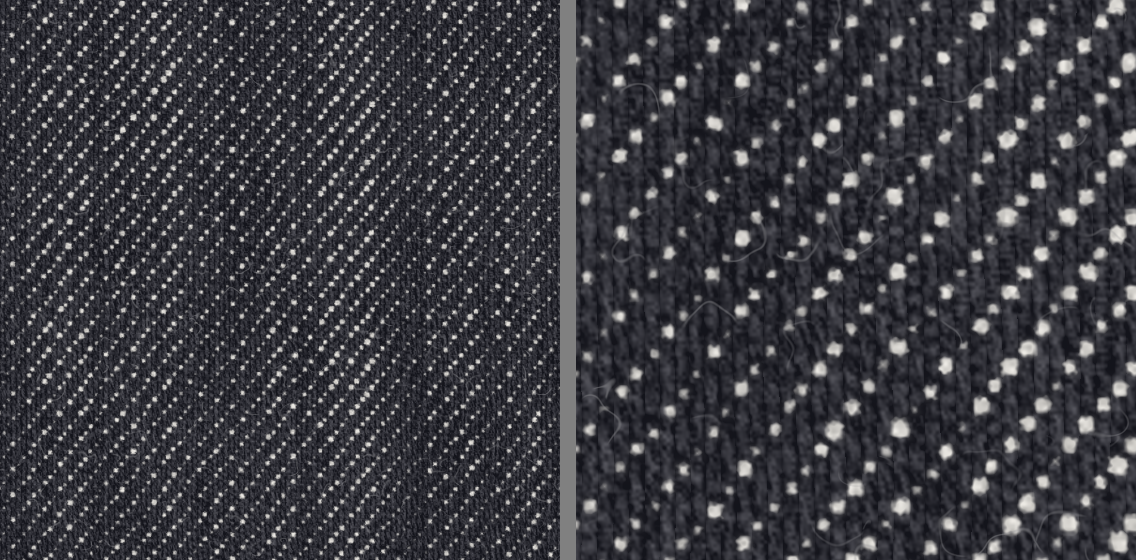
Left, the full canvas; right, a detail of the centre.
Give the GLSL for this texture, as a WebGL 2 fragment shader.

```glsl
#version 300 es
precision highp float;
// Dark twill denim: navy vertical warp yarns with pale weft dots between them.
// Each yarn shows one dot per four picks, stepped by one pick per column so
// the dots form rising diagonals; hashes vary the size, and loose hairs lie on top.

#define COLUMNS 107.5
#define PICKS 87.4
#define FLOAT_LENGTH 4.0
#define DOT_RADIUS 0.0034
#define DOT_SOFTNESS 0.0017
#define JITTER 0.24
#define GRAIN 1.1
#define HAIR_CELLS 24.0
#define HAIR_CHANCE 0.6
#define HAIR_WIDTH 0.0008

uniform vec2 u_resolution;
out vec4 outColor;

const vec3 WARP_DARK = vec3(0.075, 0.077, 0.105);
const vec3 WARP_LIGHT = vec3(0.365, 0.365, 0.395);
const vec3 WEFT = vec3(0.87, 0.86, 0.84);
const vec3 HAIR = vec3(0.60, 0.60, 0.61);

float hash(vec2 p) {
  return fract(sin(dot(p, vec2(127.1, 311.7))) * 43758.5453);
}

float noise(vec2 p) {
  vec2 i = floor(p), f = fract(p);
  f = f * f * (3.0 - 2.0 * f);
  return mix(mix(hash(i), hash(i + vec2(1, 0)), f.x),
             mix(hash(i + vec2(0, 1)), hash(i + vec2(1, 1)), f.x), f.y);
}

// Pick distance from the nearest weft crossing of a column; y is its number.
vec2 crossing(float column, float pick) {
  float offset = pick - column - JITTER * (hash(vec2(column, 3.0)) - 0.5);
  float number = round(offset / FLOAT_LENGTH);
  return vec2(offset - number * FLOAT_LENGTH, number);
}

// Navy yarn: rounded across, bulging between crossings, with slanted fibres.
vec3 warpYarn(vec2 cloth, vec2 uv) {
  float column = floor(cloth.x);
  float across = fract(cloth.x) - 0.5;
  float roundness = 1.0 - 2.8 * across * across;
  float bulge = 0.5 - 0.5 * cos(6.28318 * crossing(column, cloth.y).x / FLOAT_LENGTH);
  float fibres = noise(vec2(uv.x * 360.0 + uv.y * 110.0, uv.y * 170.0 + column * 7.0));
  float lint = noise(uv * 430.0 + 19.0);
  float tone = 0.43 * roundness * mix(0.75, 1.1, bulge);
  tone += GRAIN * (0.6 * fibres + 0.4 * lint - 0.51);
  tone += 0.12 * (hash(vec2(column, 8.0)) - 0.5) + 0.1 * (noise(uv * 9.0) - 0.5);
  return mix(WARP_DARK, WARP_LIGHT, clamp(tone, 0.0, 1.0));
}

// Strongest pale dot among this column and its neighbours.
float weftDots(vec2 cloth, vec2 uv, float pixel) {
  float wear = mix(0.85, 1.12, noise(vec2(uv.x * 8.0, uv.y * 2.5) + 4.0));
  float coverage = 0.0;
  for (float i = -1.0; i <= 1.0; i++) {
    float column = floor(cloth.x) + i;
    vec2 cross = crossing(column, cloth.y);
    vec2 id = vec2(column, cross.y);
    float shift = JITTER * (hash(vec2(column, 5.0)) - 0.5);
    vec2 wobble = 0.22 * (vec2(hash(id + 31.0), hash(id + 57.0)) - 0.5);
    vec2 d = vec2(cloth.x - column - 0.5 - shift, cross.x) + wobble;
    d = abs(d / vec2(COLUMNS, PICKS));
    float thickness = mix(0.45, 1.3, hash(vec2(column, 11.0)));
    float size = thickness * mix(0.75, 1.2, hash(id)) * wear;
    float ragged = 0.0022 * (noise(uv * 380.0) - 0.5);
    float edge = pow(dot(d * d * d, vec2(1.0)), 1.0 / 3.0) - DOT_RADIUS * size + ragged;
    float soft = DOT_SOFTNESS + pixel * 0.5;
    float dotCover = 1.0 - smoothstep(-soft, soft, edge);
    float halo = 0.24 * exp(-max(edge, 0.0) / 0.0016);
    coverage = max(coverage, max(dotCover, halo) * clamp(0.4 + 0.6 * size, 0.0, 1.0));
  }
  return coverage;
}

// Thin curled fibres: one random arc in some cells of a coarse grid.
float looseHairs(vec2 uv, float pixel) {
  float cover = 0.0;
  vec2 home = floor(uv * HAIR_CELLS);
  for (float j = -1.0; j <= 1.0; j++) {
    for (float i = -1.0; i <= 1.0; i++) {
      vec2 id = home + vec2(i, j);
      if (hash(id + 71.0) > HAIR_CHANCE) continue;
      vec2 center = (id + vec2(hash(id + 2.0), hash(id + 9.0))) / HAIR_CELLS;
      vec2 d = uv - center + 0.011 * (vec2(noise(uv * 70.0), noise(uv * 70.0 + 33.0)) - 0.5);
      float radius = mix(0.004, 0.022, hash(id + 23.0));
      float turn = 6.28318 * hash(id + 41.0);
      float along = dot(normalize(d + 1e-6), vec2(cos(turn), sin(turn)));
      float line = 1.0 - smoothstep(0.0, HAIR_WIDTH + pixel, abs(length(d) - radius));
      float strength = mix(0.1, 0.4, hash(id + 83.0));
      cover = max(cover, line * smoothstep(0.25, 0.6, along) * strength);
    }
  }
  return cover;
}

void main() {
  vec2 uv = gl_FragCoord.xy / u_resolution;
  float pixel = 1.0 / min(u_resolution.x, u_resolution.y);
  vec2 cloth = uv * vec2(COLUMNS, PICKS);
  cloth += 0.5 * (vec2(noise(uv * 11.0), noise(uv * 13.0 + 50.0)) - 0.5);

  vec3 color = warpYarn(cloth, uv);
  vec3 weft = WEFT * mix(0.84, 1.08, noise(uv * 300.0 + 7.0));
  color = mix(color, weft, weftDots(cloth, uv, pixel));
  color = mix(color, HAIR, looseHairs(uv, pixel));
  outColor = vec4(color, 1.0);
}
```
